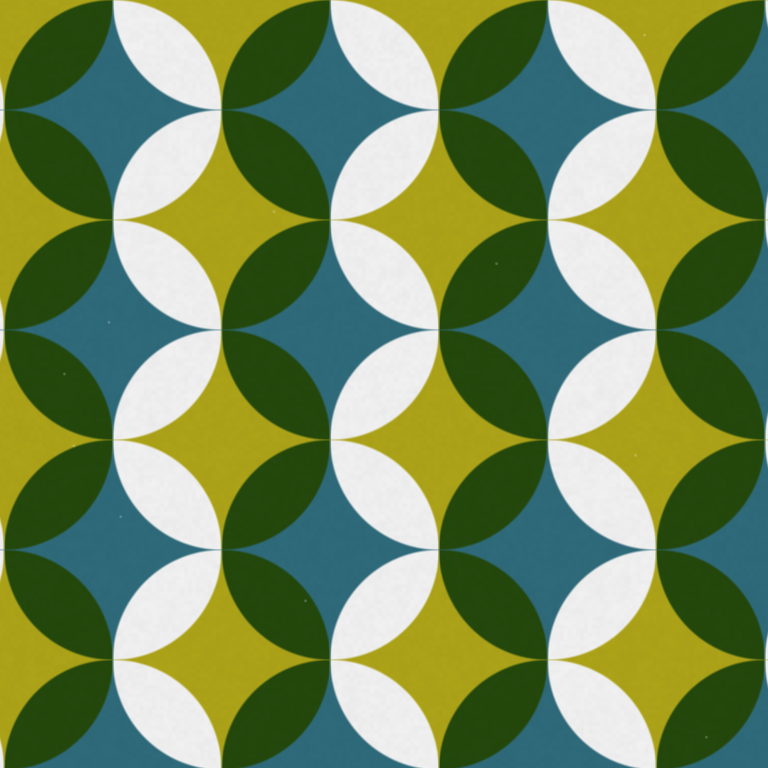
Reproduce this pattern procedurally as a WebGL 2 fragment shader.

```glsl
#version 300 es
precision highp float;
// Interlocking circles: columns of green and white leaves around yellow and blue stars.

uniform vec2 u_resolution;
out vec4 fragColor;

// Layout, in canvas units measured from the top left corner
const vec2 ORIGIN = vec2(0.0055, 0.0);
const vec2 CELL = vec2(0.1415, 0.1432);   // one leaf per cell
const float SOFTNESS = 0.002;             // half width of an edge

// Inks
const vec3 GREEN = vec3(0.137, 0.278, 0.045);
const vec3 WHITE = vec3(0.932, 0.932, 0.934);
const vec3 YELLOW = vec3(0.670, 0.632, 0.095);
const vec3 BLUE = vec3(0.180, 0.412, 0.475);

// Paper wear
const float GRAIN_SCALE = 190.0;
const float GRAIN_AMOUNT = 0.035;
const float SPECK_GRID = 16.0;
const float SPECK_CHANCE = 0.06;
const float SPECK_RADIUS = 0.045;         // in speck grid cells
const float SPECK_STRENGTH = 0.2;

// Integer hash giving 0..1
float hash(vec2 p) {
    uvec2 k = uvec2(ivec2(floor(p)) + 4096);
    uint h = k.x * 1597u ^ k.y * 51749u;
    h = (h ^ (h >> 15)) * 739391u;
    h = (h ^ (h >> 13)) * 928371u;
    h ^= h >> 16;
    return float(h & 65535u) / 65535.0;
}

float valueNoise(vec2 p) {
    vec2 i = floor(p);
    vec2 f = fract(p);
    f = f * f * (3.0 - 2.0 * f);
    float low = mix(hash(i), hash(i + vec2(1, 0)), f.x);
    float high = mix(hash(i + vec2(0, 1)), hash(i + vec2(1, 1)), f.x);
    return mix(low, high, f.y);
}

// Sparse round dust specks
float specks(vec2 p) {
    vec2 q = p * SPECK_GRID;
    vec2 id = floor(q);
    float present = step(hash(id + 31.0), SPECK_CHANCE);
    vec2 center = 0.2 + 0.6 * vec2(hash(id + 57.0), hash(id + 83.0));
    float d = length(fract(q) - center);
    return present * (1.0 - smoothstep(0.3 * SPECK_RADIUS, SPECK_RADIUS, d));
}

vec3 leafPattern(vec2 p, float soft) {
    vec2 q = (p - ORIGIN) / CELL;

    // Mirror cells so yellow stars sit at (0,0) and blue stars at (1,1)
    vec2 g = abs(mod(q + 1.0, 2.0) - 1.0);
    float yellowSide = length(1.0 - g) - 1.0;
    float blueSide = length(g) - 1.0;

    // Leaf colour alternates by column
    float column = abs(mod(q.x + 0.5, 2.0) - 1.0) - 0.5;
    vec3 color = mix(GREEN, WHITE, smoothstep(-soft, soft, column));

    color = mix(color, YELLOW, smoothstep(-soft, soft, yellowSide));
    return mix(color, BLUE, smoothstep(-soft, soft, blueSide));
}

void main() {
    vec2 p = gl_FragCoord.xy / u_resolution;
    p.y = 1.0 - p.y;

    float pixel = 1.0 / min(u_resolution.x, u_resolution.y);
    vec3 color = leafPattern(p, max(SOFTNESS, pixel) / CELL.x);

    // Fine grain over broader mottling
    float grain = 0.65 * valueNoise(p * GRAIN_SCALE)
                + 0.35 * valueNoise(p * GRAIN_SCALE * 0.37 + 19.0);
    color *= 1.0 + GRAIN_AMOUNT * (grain - 0.5);

    color += SPECK_STRENGTH * specks(p) * (1.0 - color);
    fragColor = vec4(color, 1.0);
}
```
